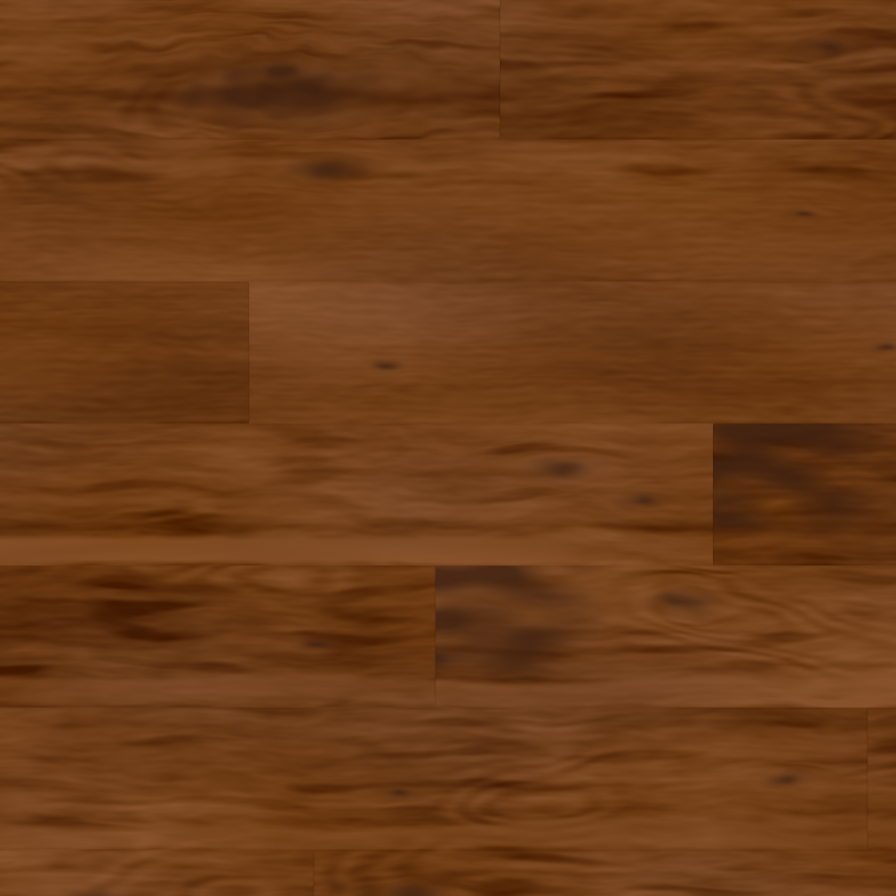
Write a Shadertoy shader that draws this texture.

```glsl
#define ROWS 6.31                    // plank rows per canvas height
#define ROW_SHIFT 0.672              // hidden part of the cut bottom row, in rows
#define DARK vec3(0.325, 0.15, 0.03)
#define MID vec3(0.425, 0.232, 0.082)
#define LIGHT vec3(0.51, 0.305, 0.158)
#define STAIN vec3(0.24, 0.125, 0.065)
#define BURL vec2(0.31, 0.896)       // centre of the large knot
#define KNOTS 2                      // small knots per row
#define STRIP_END 0.65               // where the pale sapwood strip fades
#define SEAM 0.0022                  // half width of the joints
#define TONE_STEP 0.17               // contrast between neighbouring planks
#define GRAIN 1.3                    // grain contrast

vec2 hash2(vec2 p) {
    p = vec2(dot(p, vec2(127.1, 311.7)), dot(p, vec2(269.5, 183.3)));
    return fract(sin(p) * 43758.5);
}

float corner(vec2 cell, vec2 offset, vec2 f) {
    return dot(2.0 * hash2(cell + offset) - 1.0, f - offset);
}

float gradientNoise(vec2 p) {
    vec2 i = floor(p), f = p - i;
    vec2 u = f * f * f * (f * (f * 6.0 - 15.0) + 10.0);
    float low = mix(corner(i, vec2(0, 0), f), corner(i, vec2(1, 0), f), u.x);
    float high = mix(corner(i, vec2(0, 1), f), corner(i, vec2(1, 1), f), u.x);
    return 1.3 * mix(low, high, u.y);
}

// Bends the grain around a knot and returns its darkness
float knot(vec2 p, vec2 centre, vec2 radius, inout vec2 grainPos) {
    vec2 d = (p - centre) / radius;
    d += 0.7 * vec2(gradientNoise(p * 30.0), gradientNoise(p * vec2(25.0, 60.0) + 7.0));
    grainPos.y -= 0.7 * (p.y - centre.y) * exp(-0.2 * dot(d, d));
    return exp(-dot(d, d));
}

vec3 woodColor(vec2 p) {
    // Plank layout: one staggered butt joint in each row
    float height = p.y * ROWS + ROW_SHIFT;
    float row = floor(height), level = height - row;
    float quarter = 1.5708 * row;
    float joint = 0.4 + 0.5 * mod(row, 2.0)
                + (sin(quarter) - cos(quarter)) * (0.05 + 0.018 * row);
    float fromJoint = p.x - joint;
    float side = fromJoint > 0.0 ? 1.0 : -1.0;
    float busy = smoothstep(0.65, 1.0, abs(height - 4.8));

    // Knots
    vec2 q = p;
    float dark = 0.0;
    for (int k = 0; k < KNOTS; k++) {
        vec2 r = hash2(vec2(row + 3.0, float(k) + 11.0));
        vec2 centre = vec2(r.x, (row - ROW_SHIFT + 0.35 + 0.45 * r.y) / ROWS);
        float size = mix(0.6, 1.6, busy * r.y);
        dark += 0.7 * knot(p, centre, size * vec2(0.02, 0.007), q);
    }
    if (row > 5.5) {
        dark += 0.9 * knot(p, BURL, vec2(0.085, 0.026), q);
    }

    // Grain, from broad clouds to fine fibres
    q.y += 0.008 * gradientNoise(p * vec2(7.0, 12.0));
    q += vec2(7.3, 3.1) * (row + 0.5 * side + 2.0);
    float cloud = gradientNoise(q * vec2(2.5, 9.0));
    float streak = gradientNoise(q * vec2(5.0, 45.0));
    float thread = gradientNoise(q * vec2(13.0, 95.0) + 30.0);
    float fibre = gradientNoise(q * vec2(35.0, 190.0));
    float dash = smoothstep(0.05, 0.6, gradientNoise(q * vec2(8.0, 60.0) + 9.0));
    float patchMask = smoothstep(-0.05, 0.3, gradientNoise(q * vec2(3.0, 6.0) + 40.0));
    float figure = sin(24.0 * gradientNoise(q * vec2(6.0, 17.0) + 20.0) + 3.0 * streak);

    float tone = 0.55 + TONE_STEP * side * cos(2.5 * row + 1.8);
    tone += GRAIN * mix(0.45, 1.0, busy) * (0.26 * streak + 0.2 * thread);
    tone += GRAIN * (0.38 * cloud + 0.14 * fibre);
    tone += GRAIN * busy * (0.1 * figure * patchMask - 0.36 * dash);

    // Brown heartwood below the middle of the top row, under a dark line
    float top = step(5.5, row);
    float wave = level + 0.1 * gradientNoise(p * vec2(5.0, 2.0));
    float line = (wave - 0.33) / 0.05;
    tone += top * (0.08 - 0.2 * (1.0 - smoothstep(0.3, 0.4, wave)));
    tone -= 0.3 * top * exp(-line * line) * smoothstep(0.0, 0.1, -fromJoint);

    // Sapwood bands along the lower edge of some rows
    float sapRows = step(0.5, row) * step(row, 3.5);
    float strong = step(2.5, row) * sapRows;
    float h = level + 0.12 * (1.0 - strong) * gradientNoise(p * vec2(4.0, 3.0) + row);
    float band = smoothstep(0.0, 0.05, h) * (1.0 - smoothstep(0.17, 0.22, h));
    float fade = 1.0 - smoothstep(STRIP_END - 0.05, STRIP_END + 0.04, p.x);
    float reach = mix(0.45, 0.92 * fade, strong);
    float rim = (h - 0.26) / 0.045;
    tone = mix(tone, 0.98 + 0.15 * streak, band * reach * sapRows);
    tone -= 0.34 * sapRows * exp(-rim * rim) * (0.6 + gradientNoise(p * vec2(5.0, 9.0)));

    // Smoky stains on the starting ends of two planks
    float stainRow = step(abs(row - 2.5), 0.6) * step(0.0, fromJoint);
    float smoke = clamp(0.5 + 1.3 * gradientNoise(p * vec2(11.0, 32.0)), 0.0, 1.0);
    dark += stainRow * smoke * smoothstep(0.15, 0.35, level)
          * (1.0 - smoothstep(0.08, 0.22, fromJoint));

    // Joints
    float rowGap = min(level, 1.0 - level) / ROWS;
    float wear = 0.6 + 0.9 * gradientNoise(vec2(p.x * 5.0, row));
    float seam = wear * (1.0 - smoothstep(0.0, 2.0 * SEAM, rowGap));
    seam = max(seam, 0.6 * (1.0 - smoothstep(0.0, SEAM, abs(fromJoint))));
    tone = clamp(tone - 0.22 * seam, -0.3, 1.1);

    vec3 color = tone < 0.5 ? mix(DARK, MID, 2.0 * tone) : mix(MID, LIGHT, 2.0 * tone - 1.0);
    color += vec3(-0.014, 0.0, 0.026) * gradientNoise(p * vec2(3.0, 7.0) + 60.0);
    return mix(color, STAIN, clamp(dark, 0.0, 0.8));
}

void mainImage(out vec4 fragColor, in vec2 fragCoord) {
    // Four samples per pixel smooth every edge
    vec3 sum = vec3(0.0);
    for (int s = 0; s < 4; s++) {
        vec2 offset = 0.5 * vec2(s & 1, s >> 1) - 0.25;
        sum += woodColor((fragCoord + offset) / iResolution.xy);
    }
    fragColor = vec4(sum / 4.0, 1.0);
}
```
